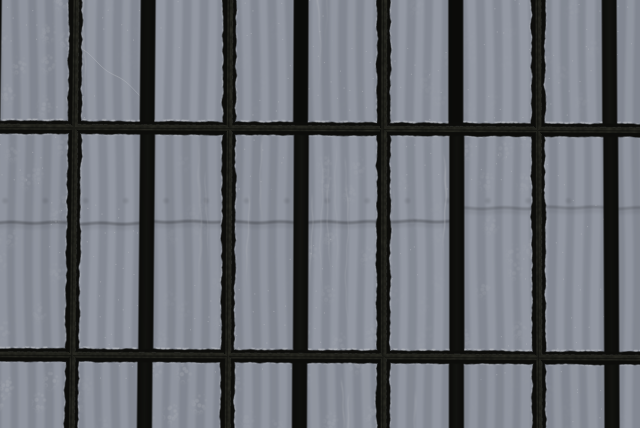
Write a Shadertoy shader that draws this pattern.

```glsl
// Old steel window: a grid of glazing bars with chipped putty, a dark post behind each
// column of glass, and blurred corrugated sheeting beyond. Bars are repeated distance
// bands; cellular noise chips the edges, and loops of wavering lines make the drips.
#define COLUMN 0.362      // spacing of upright glazing bars, in canvas heights
#define ROW 0.532         // spacing of level glazing bars
#define ORIGIN vec2(0.172, 0.167)
#define BAR_HALF 0.0150
#define POST_SHIFT 0.169  // post centre, right of its glazing bar
#define POST_HALF 0.0175
#define RIB 0.0405        // spacing of the corrugations
#define DRIPS 34
#define SHEET_LIGHT vec3(0.565, 0.585, 0.627)
#define SHEET_DARK vec3(0.508, 0.528, 0.570)
#define STEEL vec3(0.047, 0.049, 0.041)
#define PAINT vec3(0.70, 0.71, 0.73)

float hash(vec2 p) {
    return fract(sin(dot(p, vec2(127.1, 311.7))) * 43758.55);
}

// Distance to the nearest scattered cell point
float cells(vec2 p) {
    vec2 base = floor(p);
    float nearest = 2.0;
    for (int j = -1; j <= 1; j++)
        for (int i = -1; i <= 1; i++) {
            vec2 c = base + vec2(i, j);
            vec2 point = c + vec2(hash(c), hash(c + 17.3));
            nearest = min(nearest, length(p - point));
        }
    return nearest;
}

float band(float d, float halfWidth, float soft) {
    return 1.0 - smoothstep(halfWidth - soft, halfWidth + soft, abs(d));
}

// Corrugated sheeting with its overlap seam and bolts, bent a little by each pane
vec3 sheeting(vec2 p, vec2 pane) {
    float bend = 0.012 * (hash(pane) - 0.5) + 0.0025 * sin(p.y * 9.0 + pane.x * 2.0);
    float wave = sin(6.2832 * (p.x + bend) / RIB);
    float broad = 0.18 * sin(p.x * 37.0 + 1.5 * sin(p.y * 3.0));
    vec3 color = mix(SHEET_DARK, SHEET_LIGHT, smoothstep(-0.9, 0.8, wave + broad));
    color *= 0.985 + 0.03 * hash(pane + 5.0);

    float lift = step(1.06, p.x);
    float seam = p.y - 0.480 - 0.035 * lift - 0.006 * (hash(pane + 9.0) - 0.5)
               - 0.0015 * sin(p.x * 60.0);
    color *= 1.0 - mix(0.23, 0.15, lift) * band(seam, 0.0035, 0.0035);
    color *= 1.0 - 0.05 * band(seam + 0.008, 0.006, 0.006);
    float boltX = (fract((p.x - 0.67) / 0.094 + 0.5) - 0.5) * 0.094;
    float bolt = length(vec2(boltX, p.y - 0.531));
    return color * (1.0 - 0.09 * band(bolt, 0.006, 0.005));
}

// Pale runs on the glass, densest around one column
float drips(vec2 p, float px) {
    float total = 0.0;
    for (int i = 0; i < DRIPS; i++) {
        vec2 id = vec2(i, 3.7);
        float u = 2.0 * hash(id) - 1.0;
        float x = 0.77 + u * (0.14 + 0.6 * u * u);
        float row = floor(hash(id + 1.0) * 1.35 + 0.2) - 0.15 * u;
        float top = 0.69 + ROW * floor(row) - 0.15 * hash(id + 2.0);
        float fall = (top - p.y) / (0.12 + 0.32 * hash(id + 4.0));
        float wander = 0.003 * sin(p.y * 23.0 + u * 40.0) + 0.001 * sin(p.y * 91.0 + u * 70.0);
        float width = 0.0008 + 0.0022 * hash(id + 6.0) * (0.6 + 0.4 * sin(p.y * 47.0 + u * 9.0));
        float life = smoothstep(0.0, 0.1, fall) * (1.0 - smoothstep(0.6, 1.0, fall));
        total += life * band(p.x - x - wander, width, px + 0.0008) * (0.12 + 0.25 * hash(id + 8.0));
    }
    return min(total, 0.6);
}

void mainImage(out vec4 fragColor, in vec2 fragCoord) {
    float px = 1.0 / iResolution.y;
    vec2 p = fragCoord * px;

    // Slight lean and tilt of the whole window
    vec2 q = p + vec2(0.012 * (p.x - 1.05) * (p.y - 0.5), 0.0053 * (p.x - 0.75));
    vec2 grid = (q - ORIGIN) / vec2(COLUMN, ROW);
    vec2 nearest = round(grid);
    vec2 d = (grid - nearest) * vec2(COLUMN, ROW);
    vec2 cell = floor(grid);
    float postX = (fract(grid.x) * COLUMN) - POST_SHIFT - 0.005 * (hash(cell + 2.0) - 0.5);
    vec2 pane = vec2(2.0 * cell.x + step(0.0, postX), cell.y);

    // Glass, smudges, drips and a hairline crack
    vec3 color = sheeting(p, pane);
    float grain = cells(p * 85.0);
    float smudge = smoothstep(0.30, 0.08, cells(p * vec2(13.0, 10.0) + 0.2 * grain));
    color = mix(color, PAINT, smudge * smoothstep(0.6, 0.2, grain) * 0.3 * pow(hash(pane + 3.0), 2.0));
    color = mix(color, PAINT, drips(p, px));
    color = mix(color, PAINT, 0.4 * band(cells(p * 24.0), 0.035, 0.03) * step(0.6, hash(floor(p * 9.0))));
    float crack = p.y - 0.88 + 0.76 * (p.x - 0.195) - 0.004 * sin(p.x * 70.0);
    color = mix(color, PAINT, 0.55 * band(crack, 0.0008, px) * step(0.18, p.x) * step(p.x, 0.33));

    // Post behind the glass
    vec3 post = STEEL * (0.85 + 0.7 * hash(cell + 7.0) * (1.0 - abs(postX) / POST_HALF));
    color = mix(color, post, band(postX, POST_HALF, px + 0.0006));

    // Chipped outline of the glazing bars
    vec2 side = sign(d) * 3.0 + nearest * 11.0;
    vec2 chip = vec2(cells(vec2(side.x, q.y * 34.0)), cells(vec2(side.y + 50.0, q.x * 30.0)));
    vec2 edge = abs(d) - BAR_HALF - vec2(0.0055, 0.003) * (chip - 0.35) - 0.0015 * (grain - 0.4);
    float outside = min(edge.x, edge.y);

    // Broken pale paint along the glass edge, heavier on the sills
    float sill = step(edge.y, edge.x) * step(0.0, d.y);
    float rim = band(outside - 0.002, 0.0014 + 0.001 * sill, px) * smoothstep(0.65, 0.2, grain);
    color = mix(color, PAINT, rim * (0.45 + 0.3 * sill) * (1.0 - band(postX, POST_HALF, px)));

    // Worn steel face with a dark groove
    float across = edge.x < edge.y ? d.x : d.y;
    float face = band(across - 0.001, 0.0065, 0.002) * (0.55 + 0.6 * grain);
    face *= 1.0 - 0.75 * band(across + 0.001, 0.0012, px);
    vec3 steel = STEEL + vec3(0.105, 0.105, 0.088) * face;
    steel += 0.08 * band(across - 0.0075, 0.001, px) * smoothstep(0.5, 0.2, grain);
    color = mix(color, steel, 1.0 - smoothstep(-px, px, outside));

    fragColor = vec4(color, 1.0);
}
```
